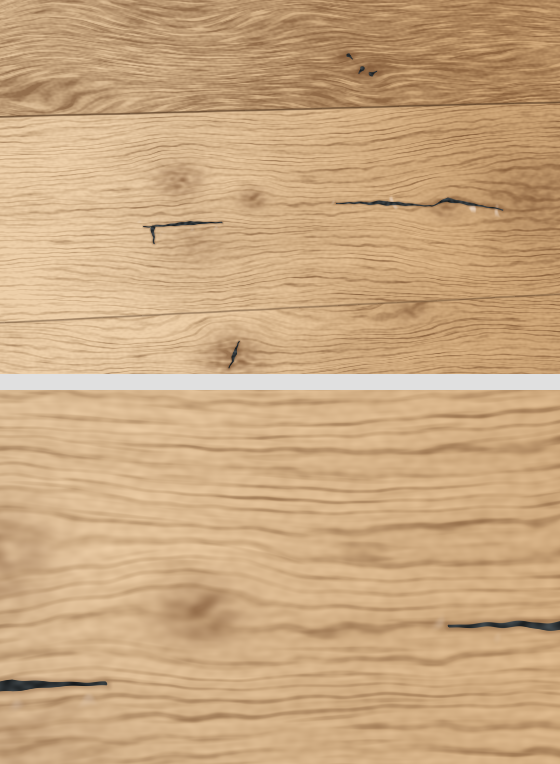
Top: the whole. Bottom: its middle third, enlarged.
A Shadertoy shader for this texture:

```glsl
// Three oak floor planks with fine grain, knots and dark filled cracks.

const vec3 PALE   = vec3(0.91, 0.79, 0.64);
const vec3 TAN    = vec3(0.81, 0.68, 0.525);
const vec3 BROWN  = vec3(0.645, 0.505, 0.365);
const vec3 HONEY  = vec3(0.965, 0.915, 0.84);   // tint toward the right
const vec3 STAIN  = vec3(0.5, 0.34, 0.21);
const vec3 FILLER = vec3(0.18, 0.2, 0.21);
const vec3 SEAM   = vec3(0.38, 0.27, 0.17);
const vec3 RESIN  = vec3(0.93, 0.87, 0.83);

const float LINE_FREQ   = 66.0;   // growth lines across the grain
const float LINE_DEPTH  = 0.46;
const float PORE_DEPTH  = 0.26;
const float CRACK_WIDTH = 0.0058;

// Knots: centre, radius, darkness
const vec4 KNOTS[10] = vec4[10](
    vec4(0.925, 0.85, 0.022, 0.6), vec4(0.967, 0.812, 0.02, 0.5),
    vec4(1.0, 0.807, 0.024, 0.6),  vec4(0.478, 0.518, 0.045, 0.45),
    vec4(0.678, 0.469, 0.026, 0.55), vec4(1.19, 0.443, 0.03, 0.45),
    vec4(1.43, 0.47, 0.1, 0.35),   vec4(0.62, 0.045, 0.055, 0.55),
    vec4(1.1, 0.17, 0.03, 0.4),    vec4(0.52, 0.35, 0.06, 0.2));

// Cracks: wide end, thin end
const vec4 CRACKS[12] = vec4[12](
    vec4(0.51, 0.403, 0.385, 0.394),  vec4(0.51, 0.403, 0.594, 0.405),
    vec4(0.408, 0.392, 0.412, 0.348), vec4(1.035, 0.457, 0.9, 0.457),
    vec4(1.035, 0.457, 1.155, 0.449), vec4(1.197, 0.466, 1.155, 0.449),
    vec4(1.197, 0.466, 1.344, 0.438), vec4(0.628, 0.055, 0.639, 0.086),
    vec4(0.628, 0.055, 0.614, 0.016), vec4(0.932, 0.851, 0.942, 0.842),
    vec4(0.968, 0.815, 0.96, 0.805),  vec4(0.993, 0.803, 1.007, 0.808));

vec2 gradientAt(vec2 cell) {
    float a = 6.2832 * fract(sin(dot(cell, vec2(127.1, 311.7))) * 43758.5);
    return vec2(cos(a), sin(a));
}

float gradientNoise(vec2 p) {
    vec2 i = floor(p), f = fract(p);
    vec2 u = f * f * f * (f * (f * 6.0 - 15.0) + 10.0);
    vec2 e = vec2(0.0, 1.0);
    float low  = mix(dot(gradientAt(i), f), dot(gradientAt(i + e.yx), f - e.yx), u.x);
    float high = mix(dot(gradientAt(i + e), f - e), dot(gradientAt(i + 1.0), f - 1.0), u.x);
    return mix(low, high, u.y);
}

// Heights above the upper (x) and lower (y) seam
vec2 seamHeights(vec2 p) {
    return p.y - vec2(0.6875 + 0.026 * p.x, 0.137 + 0.051 * p.x);
}

// 0 bottom, 1 middle, 2 top
float plankIndex(vec2 p) {
    vec2 s = step(0.0, seamHeights(p));
    return s.x + s.y;
}

// Distance to a segment, less a width that tapers to its far end
float taperedSegment(vec2 p, vec4 s, float width) {
    vec2 d = s.zw - s.xy, q = p - s.xy;
    float h = clamp(dot(q, d) / dot(d, d), 0.0, 1.0);
    return length(q - d * h) - width * mix(0.25, 1.0, (1.0 - h) * (1.0 - h));
}

// Thin continuous lines along the flow v, unevenly spaced
float growthLines(float x, float v, float wobble) {
    float phase = v * LINE_FREQ + 1.3 * gradientNoise(vec2(x * 1.8, v * 24.0)) + wobble;
    float strength = 0.75 + 1.1 * gradientNoise(vec2(x * 5.0, v * 40.0) + 17.0);
    float d = abs(fract(phase) - 0.5);
    return (1.0 - smoothstep(0.03, 0.25, d)) * clamp(strength, 0.1, 1.2);
}

void mainImage(out vec4 fragColor, in vec2 fragCoord) {
    vec2 p = fragCoord / iResolution.y;
    float px = 1.0 / iResolution.y;
    float side = fragCoord.x / iResolution.x;
    float plank = plankIndex(p);
    bool isTop = plank > 1.5, isMiddle = plank == 1.0;
    vec2 q = p + plank * vec2(7.3, 3.0);

    // Grain flow: plank tilt, slow waves, and bending round the knots
    float figure = isTop ? 0.09 : (isMiddle ? 0.018 : 0.06);
    float v = q.y - 0.03 * p.x + figure * gradientNoise(q * vec2(2.0, 6.0))
            + 0.006 * gradientNoise(q * vec2(6.0, 15.0));
    float stain = 0.0;
    float mottle = gradientNoise(q * vec2(45.0, 75.0));
    for (int i = 0; i < 10; i++) {
        vec4 k = KNOTS[i];
        if (plankIndex(k.xy) != plank) continue;
        vec2 d = (p - k.xy) / k.z;
        v -= 0.6 * (p.y - k.y) * exp(-dot(d, d * vec2(0.09, 0.2)));
        stain += k.w * exp(-dot(d, d * vec2(0.6, 1.1))) * (1.0 + 1.3 * mottle);
    }

    // Tone layers, from broad bands to fine lines and pores
    float broad = gradientNoise(q * vec2(2.5, 4.0));
    float bands = gradientNoise(vec2(q.x * 1.4, v * 22.0));
    float fibre = gradientNoise(vec2(q.x * 20.0, v * 165.0) + 31.0);
    float fleck = gradientNoise(q * vec2(85.0, 140.0) + 9.0);
    float pore  = gradientNoise(vec2(q.x * 12.0, v * 140.0));
    float lines = growthLines(q.x, v, 0.35 * gradientNoise(q * vec2(24.0, 30.0)));

    float tone = isTop ? mix(0.37, 0.16, side)
               : (isMiddle ? mix(1.06, 0.53, side) : mix(0.99, 0.49, side));
    tone += 0.27 * broad + 0.2 * bands + 0.22 * fibre + 0.18 * fleck;
    tone -= LINE_DEPTH * lines * (isTop ? 0.55 : 1.0);
    tone -= PORE_DEPTH * smoothstep(0.1, 0.45, pore);
    tone += isTop ? 0.38 * smoothstep(0.08, 0.45, -pore) : 0.0;

    vec3 color = tone < 0.5 ? mix(BROWN, TAN, max(tone, -0.2) * 2.0)
                            : mix(TAN, PALE, min(tone, 1.1) * 2.0 - 1.0);
    color *= mix(vec3(1.0), HONEY, smoothstep(0.2, 0.95, side));
    color = mix(color, STAIN, clamp(stain, 0.0, 0.7));

    // Plank joints
    vec2 joint = abs(seamHeights(p) + 0.0015 * gradientNoise(p * vec2(9.0, 2.0)));
    vec2 seam = 1.0 - smoothstep(vec2(0.0), vec2(0.0018 + px), joint);
    color = mix(color, SEAM, max(seam.x * 0.8, seam.y * 0.5));

    // Cracks with dark filler and glints of resin
    vec2 ragged = p + 0.004 * vec2(mottle, gradientNoise(p * 42.0));
    float crack = 1.0;
    for (int i = 0; i < 12; i++)
        crack = min(crack, taperedSegment(ragged, CRACKS[i], CRACK_WIDTH));
    float glint = smoothstep(0.28, 0.5, gradientNoise(p * vec2(32.0, 28.0) + 5.0));
    float rim = 1.0 - smoothstep(0.006, 0.022, crack);
    color = mix(color, RESIN, isMiddle ? 0.7 * glint * rim : 0.0);
    color = mix(color, STAIN, 0.35 * (1.0 - smoothstep(0.0, 0.006, crack)));
    vec3 filler = FILLER * (1.0 + 0.9 * fleck);
    color = mix(color, filler, 1.0 - smoothstep(-0.6 * px, 0.7 * px, crack));

    fragColor = vec4(clamp(color, 0.0, 1.0), 1.0);
}
```
